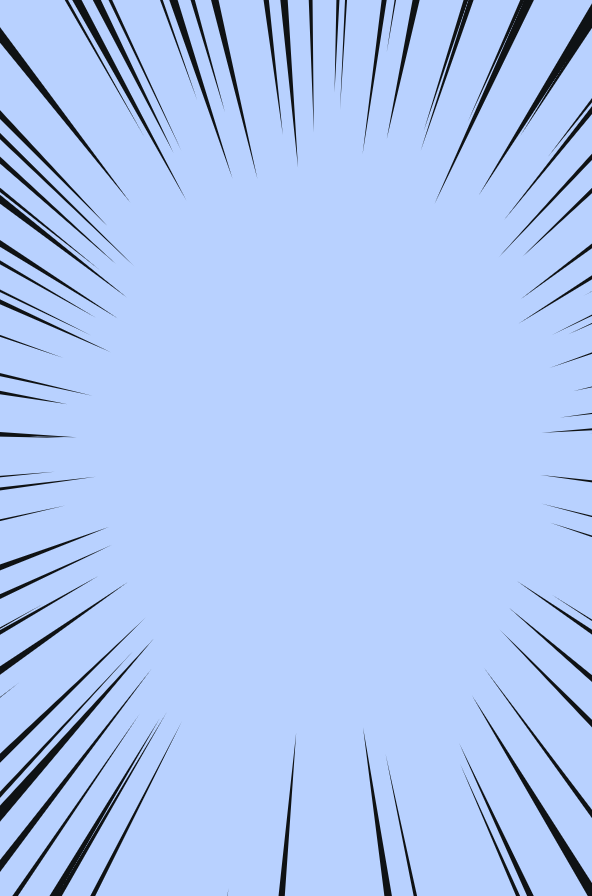
Reproduce this background procedurally as a WebGL 2 fragment shader.

```glsl
#version 300 es
precision highp float;

uniform vec2 u_resolution;
out vec4 outColor;

const float TAU = 6.2831853;
const vec3 PAPER = vec3(0.72, 0.82, 1.0);
const vec3 INK = vec3(0.06, 0.07, 0.08);
const vec2 FOCUS = vec2(0.543, 0.5);         // fraction of the canvas
const vec2 CLEAR_RADII = vec2(0.25, 0.32);   // open oval, in canvas heights
const float SPOKES = 64.0;                   // angular cells per layer
const float JITTER = 0.85;                   // angular scatter in a cell
const vec2 LONG_START = vec2(0.98, 1.25);    // tip range, in oval radii
const vec2 SHORT_START = vec2(1.1, 1.6);
const vec2 LONG_TAPER = vec2(0.012, 0.025);  // half width per unit length
const vec2 SHORT_TAPER = vec2(0.009, 0.019);
const vec2 LONG_CHANCE = vec2(0.78, 0.98);   // below and above the focus
const vec2 SHORT_CHANCE = vec2(0.4, 0.7);

float hash(vec2 p) {
    vec3 q = fract(vec3(p.xyx) * 0.1031);
    q += dot(q, q.yzx + 33.33);
    return fract((q.x + q.y) * q.z);
}

float ovalRadius(float angle) {
    return 1.0 / length(vec2(cos(angle), sin(angle)) / CLEAR_RADII);
}

// Share of a pixel covered by a strip, so thin tips fade smoothly.
float stripCoverage(float offset, float halfWidth, float pixel) {
    float high = min(halfWidth, offset + 0.5 * pixel);
    float low = max(-halfWidth, offset - 0.5 * pixel);
    return clamp((high - low) / pixel, 0.0, 1.0);
}

// One ring of tapered spokes, one candidate in each angular cell.
float spokeLayer(vec2 p, float seed, vec2 start, vec2 taper, vec2 chance, float pixel) {
    float radius = length(p);
    float turn = atan(p.y, p.x) / TAU * SPOKES;
    float coverage = 0.0;
    for (int i = -1; i <= 1; i++) {
        float cell = floor(turn) + float(i);
        vec2 id = vec2(mod(cell, SPOKES), seed);
        float center = cell + 0.5 + JITTER * (hash(id) - 0.5);
        float angle = center * TAU / SPOKES;
        float upper = smoothstep(0.2, 0.8, sin(angle));
        float present = step(hash(id + 17.0), mix(chance.x, chance.y, upper));

        float spread = hash(id + 41.0);
        float tip = ovalRadius(angle) * mix(start.x, start.y, spread * spread);
        float slope = mix(taper.x, taper.y, hash(id + 73.0));
        float halfWidth = slope * max(radius - tip, 0.0);
        float offset = radius * sin((turn - center) * TAU / SPOKES);
        coverage = max(coverage, present * stripCoverage(offset, halfWidth, pixel));
    }
    return coverage;
}

void main() {
    vec2 p = (gl_FragCoord.xy - FOCUS * u_resolution) / u_resolution.y;
    float pixel = 1.0 / u_resolution.y;

    // Long strokes frame the oval, short ones fill the rim.
    float ink = spokeLayer(p, 3.0, LONG_START, LONG_TAPER, LONG_CHANCE, pixel);
    ink = max(ink, spokeLayer(p, 11.0, SHORT_START, SHORT_TAPER, SHORT_CHANCE, pixel));

    outColor = vec4(mix(PAPER, INK, ink), 1.0);
}
```
